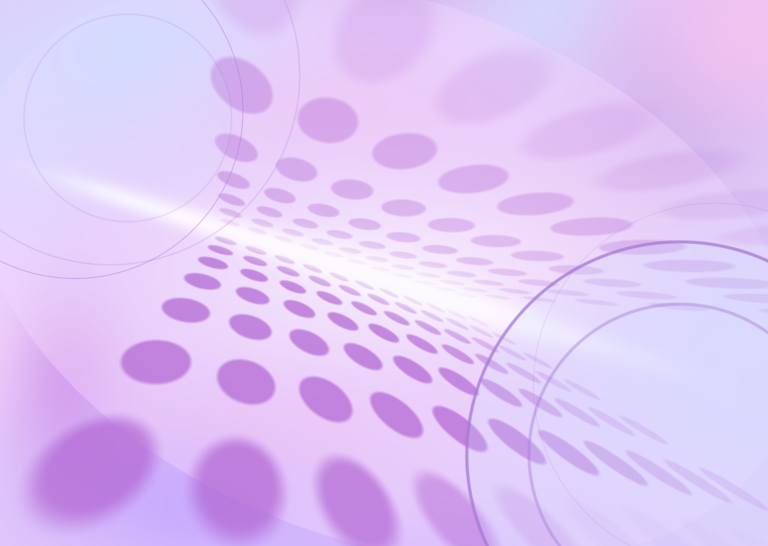
Write a Shadertoy shader that draws this background.

```glsl
const vec3 LAVENDER = vec3(0.89, 0.79, 0.98);
const vec3 PINK     = vec3(0.95, 0.76, 0.94);
const vec3 BLUSH    = vec3(0.95, 0.84, 0.99);
const vec3 MAUVE    = vec3(0.80, 0.69, 0.92);
const vec3 ORCHID   = vec3(0.82, 0.58, 0.91);
const vec3 VIOLET   = vec3(0.76, 0.65, 1.00);
const vec3 SKY      = vec3(0.82, 0.87, 1.00);
const vec3 DOT      = vec3(0.70, 0.41, 0.83);
const vec3 RING     = vec3(0.64, 0.46, 0.83);

float glow(vec2 p, vec2 centre, vec2 size) {
    vec2 d = (p - centre) / size;
    return exp(-dot(d, d));
}

float disc(vec2 p, vec2 centre, float radius, float soft) {
    return 1.0 - smoothstep(-soft, soft, length(p - centre) - radius);
}

float ring(vec2 p, vec2 centre, float radius, float halfWidth, float soft) {
    float d = abs(length(p - centre) - radius) - halfWidth;
    return 1.0 - smoothstep(-soft, soft, d);
}

// Tilted ellipse: axes holds the x*x, x*y and y*y coefficients
float tiltedEllipse(vec2 p, vec2 centre, vec3 axes, float soft) {
    vec2 d = p - centre;
    float f = dot(axes, vec3(d.x * d.x, d.x * d.y, d.y * d.y));
    return 1.0 - smoothstep(-soft, soft, sqrt(f) - 1.0);
}

// Dots on a plane in perspective; returns coverage and grid position
vec3 dotPlane(vec2 p, mat3 plane, float radius, float nearShift) {
    vec3 q = inverse(plane) * vec3(p, 1.0);
    vec2 uv = q.xy / q.z;
    vec2 dx = dFdx(uv), dy = dFdy(uv);
    uv.y -= nearShift * step(uv.y, -0.45);
    vec2 cell = floor(uv + 0.5);
    vec2 d = (uv - cell) * vec2(1.0, 1.18);
    float dist = length(d);
    vec2 dir = d * vec2(1.0, 1.18) / max(dist, 0.001);
    float pixel = length(vec2(dot(dir, dx), dot(dir, dy)));
    float soft = min(pixel, 0.2) + 0.02 + 0.06 * step(cell.y, -0.5);
    float inside = step(0.0, cell.x) * step(cell.x, 10.0)
                 * step(-1.0, cell.y) * step(cell.y, 5.0);
    return vec3(inside * (1.0 - smoothstep(radius - soft, radius + soft, dist)), cell);
}

vec3 backdrop(vec2 p, float pixel) {
    vec3 col = LAVENDER;
    col = mix(col, SKY, 0.75 * glow(p, vec2(0.0, 0.72), vec2(0.16, 0.24)));
    col = mix(col, SKY, 0.75 * glow(p, vec2(1.00, 1.0), vec2(0.14, 0.16)));
    col = mix(col, MAUVE, 0.85 * glow(p, vec2(1.24, 0.78), vec2(0.18, 0.22)));
    col = mix(col, PINK, 0.90 * glow(p, vec2(1.38, 0.94), vec2(0.20, 0.18)));
    col = mix(col, MAUVE, 0.6 * glow(p, vec2(0.72, 1.02), vec2(0.18, 0.05)));
    col = mix(col, BLUSH, 0.9 * glow(p, vec2(0.0, 0.38), vec2(0.09, 0.17)));
    col = mix(col, ORCHID, 0.8 * glow(p, vec2(0.13, 0.29), vec2(0.11, 0.18)));
    col = mix(col, VIOLET, 0.9 * glow(p, vec2(0.36, 0.10), vec2(0.26, 0.16)));
    col = mix(col, VIOLET, 0.7 * glow(p, vec2(0.80, -0.04), vec2(0.28, 0.12)));

    // Large translucent ellipse
    float veil = tiltedEllipse(p, vec2(0.705, 0.505), vec3(1.94, 1.61, 3.79), pixel * 2.0);
    col = mix(col, BLUSH, veil * 0.42);

    // Tints laid over the ellipse
    col = mix(col, SKY, 0.85 * glow(p, vec2(0.25, 0.90), vec2(0.24, 0.17)));
    col = mix(col, PINK, 0.40 * glow(p, vec2(0.58, 0.80), vec2(0.28, 0.10)));
    col = mix(col, PINK, 0.30 * glow(p, vec2(1.08, 0.58), vec2(0.24, 0.14)));
    col = mix(col, PINK, 0.35 * glow(p, vec2(0.50, 0.22), vec2(0.30, 0.12)));
    col = mix(col, SKY, 0.55 * glow(p, vec2(1.38, 0.35), vec2(0.28, 0.26)));
    return mix(col, vec3(1.0), 0.5 * glow(p, vec2(0.74, 0.50), vec2(0.38, 0.16)));
}

void mainImage(out vec4 fragColor, in vec2 fragCoord) {
    vec2 p = fragCoord / iResolution.y;
    float pixel = 1.0 / iResolution.y;
    vec3 col = backdrop(p, pixel);

    // Upper and lower dot planes, columns: across, away, start
    mat3 upper = mat3(0.1914, -0.0156, 0.06, 0.185, 0.2174, 0.45, 0.4432, 0.837, 1.0);
    mat3 lower = mat3(0.1923, -0.0165, 0.065, 0.185, 0.2601, 0.387, 0.2894, 0.3407, 1.0);
    vec3 top = dotPlane(p, upper, 0.34, 0.2);
    vec3 low = dotPlane(p, lower, 0.345, 0.07);
    float topFade = mix(0.40, 0.18, step(top.z, -0.5)) * (1.0 - 0.05 * top.y);
    float nearRow = step(low.z, -0.5);
    float lowFade = 0.74 * (1.0 - 0.65 * smoothstep(4.0, 10.0, low.y));
    lowFade *= 1.0 - nearRow * 0.85 * smoothstep(1.5, 5.0, low.y);
    col = mix(col, DOT, top.x * topFade);
    col = mix(col, DOT, low.x * lowFade);

    // Diagonal beam, widest in the middle
    float across = (p.y - 0.707 + 0.31 * p.x) * 0.955;
    float width = 0.018 + 0.026 * glow(p, vec2(0.74, 0.48), vec2(0.30, 1.0));
    float ends = smoothstep(0.0, 0.25, p.x) * (1.0 - smoothstep(0.8, 1.40, p.x));
    col = mix(col, vec3(1.0), 0.82 * ends * exp(-across * across / (width * width)));

    // Rings at the lower right
    vec2 hub = vec2(1.245, 0.167);
    col = mix(col, SKY, 0.22 * disc(p, hub, 0.392, pixel));
    col = mix(col, SKY, 0.15 * disc(p, hub, 0.277, pixel));
    col = mix(col, RING, 0.75 * ring(p, hub, 0.390, 0.0028, pixel));
    col = mix(col, RING, 0.42 * ring(p, hub, 0.276, 0.0028, pixel));
    col = mix(col, RING, 0.22 * ring(p, vec2(1.31, 0.295), 0.333, 0.0006, pixel));

    // Rings at the upper left
    col = mix(col, SKY, 0.12 * disc(p, vec2(0.234, 0.784), 0.190, pixel));
    col = mix(col, RING, 0.55 * ring(p, vec2(0.137, 0.798), 0.308, 0.0006, pixel));
    col = mix(col, RING, 0.25 * ring(p, vec2(0.201, 0.863), 0.348, 0.0012, pixel));
    col = mix(col, RING, 0.18 * ring(p, vec2(0.234, 0.784), 0.190, 0.0014, pixel));

    fragColor = vec4(col, 1.0);
}
```
